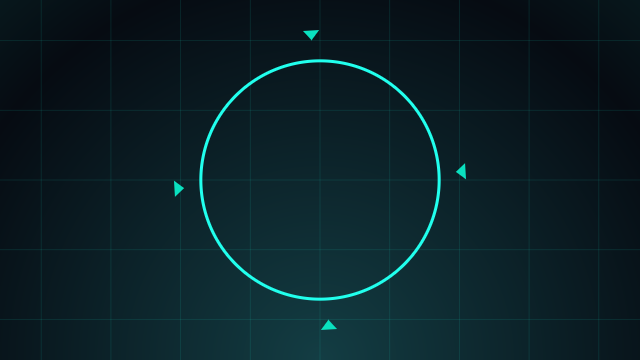
Give the GLSL for this background, as a Shadertoy shader.

```glsl
#define RING_RADIUS 0.331
#define RING_WIDTH 0.0084
#define GRID_STEP 0.1936
#define GRID_WIDTH 0.0023
#define GRID_ALPHA 0.13
#define MARKER_TILT 0.06
#define MARKER_TIP_X 0.378
#define MARKER_TIP_Y 0.389
#define MARKER_SIZE vec2(0.0225, 0.027)
#define DARK_STOP 0.82

const vec3 GLOW_COLOR   = vec3(0.075, 0.240, 0.265);
const vec3 DARK_COLOR   = vec3(0.022, 0.043, 0.070);
const vec3 CORNER_COLOR = vec3(0.028, 0.092, 0.110);
const vec3 GRID_COLOR   = vec3(0.08, 0.90, 0.80);
const vec3 RING_COLOR   = vec3(0.13, 1.00, 0.93);
const vec3 MARKER_COLOR = vec3(0.04, 0.88, 0.75);

// Coverage of a filled shape from its signed distance
float fillMask(float dist, float pixel) {
    return clamp(0.5 - dist / pixel, 0.0, 1.0);
}

// Box-filtered stroke; stays even when thinner than a pixel
float strokeMask(float dist, float width, float pixel) {
    return fillMask(dist - 0.5 * width, pixel) - fillMask(dist + 0.5 * width, pixel);
}

// Radial glow rising from the bottom centre
vec3 background(vec2 p, float aspect) {
    float reach = length(vec2(0.5 * aspect, 1.0));
    float t = length(p + vec2(0.0, 0.5)) / reach;
    vec3 inner = mix(GLOW_COLOR, DARK_COLOR, clamp(t / DARK_STOP, 0.0, 1.0));
    return mix(inner, CORNER_COLOR, clamp((t - DARK_STOP) / (1.0 - DARK_STOP), 0.0, 1.0));
}

// Isosceles triangle with its tip at height tip, opening upward
float triangleDistance(vec2 p, float tip) {
    float side = dot(vec2(abs(p.x), tip - p.y), normalize(MARKER_SIZE.yx));
    return max(p.y - tip - MARKER_SIZE.y, side);
}

// Four inward markers, folded into a single quadrant
float markerDistance(vec2 p) {
    float c = cos(MARKER_TILT), s = sin(MARKER_TILT);
    vec2 q = abs(vec2(c * p.x + s * p.y, c * p.y - s * p.x));
    bool vertical = q.y > q.x;
    return triangleDistance(vertical ? q : q.yx, vertical ? MARKER_TIP_Y : MARKER_TIP_X);
}

void mainImage(out vec4 fragColor, in vec2 fragCoord) {
    float pixel = 1.0 / iResolution.y;
    vec2 p = (fragCoord - 0.5 * iResolution.xy) * pixel;
    vec3 color = background(p, iResolution.x * pixel);

    // Grid centred on the canvas
    vec2 cell = abs(fract(p / GRID_STEP + 0.5) - 0.5) * GRID_STEP;
    color = mix(color, GRID_COLOR, GRID_ALPHA * strokeMask(cell.x, GRID_WIDTH, pixel));
    color = mix(color, GRID_COLOR, GRID_ALPHA * strokeMask(cell.y, GRID_WIDTH, pixel));

    // Ring and markers
    float ringDistance = length(p) - RING_RADIUS;
    color = mix(color, RING_COLOR, strokeMask(ringDistance, RING_WIDTH, pixel));
    color = mix(color, MARKER_COLOR, fillMask(markerDistance(p), pixel));

    fragColor = vec4(color, 1.0);
}
```
